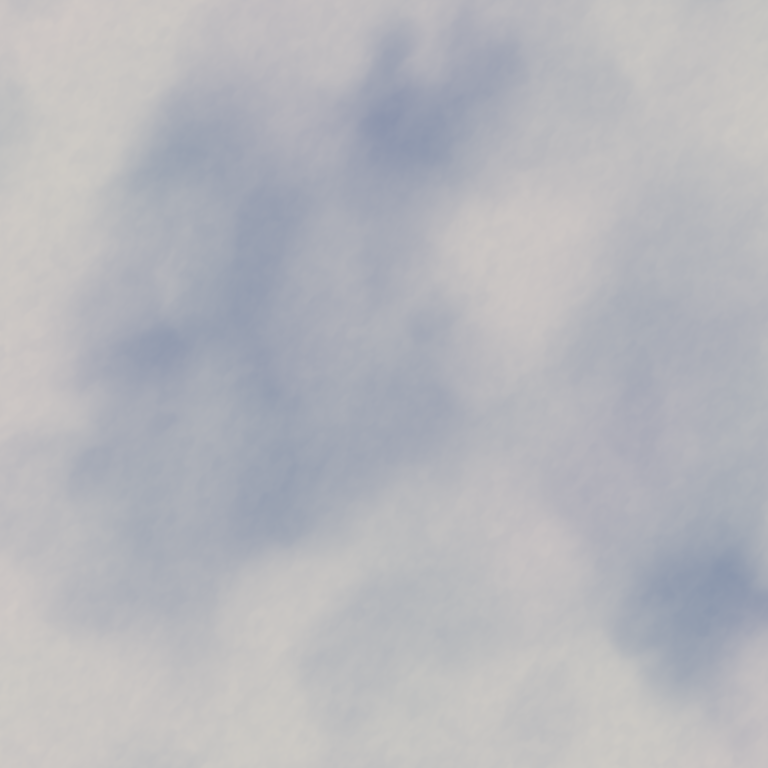
Give the GLSL for this texture, as a three.js fragment shader.

```glsl
varying vec2 vUv;

#define PALE vec3(0.788, 0.774, 0.766)
#define DARK vec3(0.605, 0.630, 0.697)
#define WARM_TINT vec3(0.012, -0.003, 0.004)
#define DRIFT_ANGLE 0.88
#define DRIFT_STRETCH 0.68
#define BILLOW_SCALE 5.0
#define WISP_SCALE 10.0
#define TATTER_SCALE 23.0
#define GRAIN_SCALE 80.0
#define WARP 0.12
#define BASE_SHADE 0.05
#define CONTRAST 1.25

vec3 hash3(vec2 cell) {
  vec3 h = fract(cell.xyx * vec3(0.1031, 0.1030, 0.0973));
  h += dot(h, h.yxz + 33.33);
  return fract((h.xxy + h.yzz) * h.zyx);
}

// Soft cellular noise: two centred values blended between jittered cell points
vec2 cellNoise(vec2 p) {
  vec2 cell = floor(p);
  vec2 local = p - cell;
  vec2 sum = vec2(0.0);
  float total = 0.0;
  for (int y = -1; y <= 1; y++) {
    for (int x = -1; x <= 1; x++) {
      vec2 offset = vec2(float(x), float(y));
      vec3 h = hash3(cell + offset + 40.0);
      vec2 d = offset + 0.1 + 0.8 * h.xy - local;
      float weight = exp(-6.0 * dot(d, d));
      sum += weight * vec2(h.z, fract(h.z * 17.0 + h.x));
      total += weight;
    }
  }
  return sum / total - 0.5;
}

// Gaussian falloff around a line segment
float softStreak(vec2 p, vec2 a, vec2 b, float radius) {
  vec2 ab = b - a;
  float along = clamp(dot(p - a, ab) / dot(ab, ab), 0.0, 1.0);
  vec2 d = (p - a - ab * along) / radius;
  return exp(-dot(d, d));
}

// Broad layout of shaded hollows between the bright banks
float hollows(vec2 p) {
  float shade = 0.30 * softStreak(p, vec2(0.48, 0.45), vec2(0.88, 0.50), 0.27);
  shade += 0.62 * softStreak(p, vec2(0.16, 0.24), vec2(0.34, 0.72), 0.14);
  shade += 0.35 * softStreak(p, vec2(0.36, 0.33), vec2(0.58, 0.53), 0.08);
  shade += 0.50 * softStreak(p, vec2(0.54, 0.81), vec2(0.59, 0.90), 0.06);
  shade += 0.80 * softStreak(p, vec2(0.92, 0.10), vec2(0.98, 0.17), 0.09);
  return shade;
}

void main() {
  // Drift frame, stretched along the rising diagonal
  vec2 drift = vec2(cos(DRIFT_ANGLE), sin(DRIFT_ANGLE));
  vec2 across = vec2(-drift.y, drift.x);
  vec2 q = vec2(dot(vUv, drift) * DRIFT_STRETCH, dot(vUv, across));

  // Billowing clouds with warped, tattered banks
  vec2 tatter = cellNoise(q * TATTER_SCALE + 31.0);
  vec2 warp = cellNoise(q * 7.0 + 3.0) * WARP + tatter * 0.025;
  vec2 billow = cellNoise((q + 0.4 * warp) * BILLOW_SCALE + 11.0);
  vec2 wisp = cellNoise((q + 0.5 * warp.yx) * WISP_SCALE + 23.0);
  float shade = BASE_SHADE + hollows(vUv + warp);
  shade += 0.55 * billow.x + 0.42 * wisp.x + 0.10 * tatter.x;
  shade *= CONTRAST;

  // Soft floor keeps the bright banks even
  shade = 0.5 * (shade + sqrt(shade * shade + 0.03)) - 0.09;
  shade = min(shade, 1.35);

  // Faint brushed grain in two sizes
  shade += 0.10 * cellNoise(q * GRAIN_SCALE).x;
  shade += 0.06 * cellNoise(q * GRAIN_SCALE * 2.1 + 7.0).x;

  vec3 color = mix(PALE, DARK, shade);
  color += WARM_TINT * (billow.y + 0.5 * wisp.y);
  gl_FragColor = vec4(color, 1.0);
}
```
